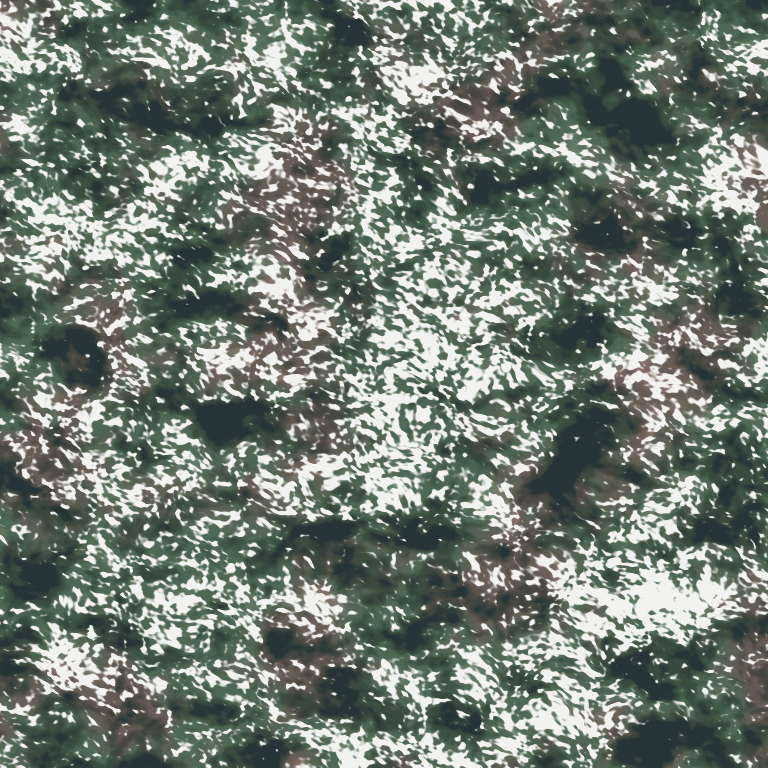
Reproduce this texture procedurally as a three.js fragment shader.

```glsl
// Mossy, stony ground flecked with broken white crust, lit from above.
// Layered gradient noise gives patches, clumps and fine flecks; their weighted
// sums drive the tone of the ground and, through a threshold, the crust.
varying vec2 vUv;

const vec3 HOLLOW = vec3(0.145, 0.205, 0.215);
const vec3 SOIL   = vec3(0.240, 0.290, 0.255);
const vec3 MOSS   = vec3(0.345, 0.395, 0.350);
const vec3 STONE  = vec3(0.450, 0.480, 0.440);
const vec3 CRUST  = vec3(0.950, 0.952, 0.945);
const vec3 BROWN_TINT = vec3(1.17, 0.92, 0.96);
const vec3 GREEN_TINT = vec3(0.88, 1.03, 0.94);

// Sine-free hash: a random vector in -1..1 for each lattice point.
vec2 hashVector(vec2 cell) {
  vec3 h = fract(cell.xyx * vec3(0.1031, 0.1030, 0.0973));
  h += dot(h, h.yzx + 33.33);
  return 2.0 * fract((h.xx + h.yz) * h.zy) - 1.0;
}

float cornerSlope(vec2 cell, vec2 local, vec2 corner) {
  return dot(hashVector(cell + corner), local - corner);
}

// Gradient noise, centred on zero.
float noise(vec2 p) {
  vec2 cell = floor(p);
  vec2 f = p - cell;
  vec2 blend = f * f * f * (f * (f * 6.0 - 15.0) + 10.0);
  float low = mix(cornerSlope(cell, f, vec2(0.0, 0.0)),
                  cornerSlope(cell, f, vec2(1.0, 0.0)), blend.x);
  float high = mix(cornerSlope(cell, f, vec2(0.0, 1.0)),
                   cornerSlope(cell, f, vec2(1.0, 1.0)), blend.x);
  return mix(low, high, blend.y);
}

// Four rotated octaves of noise.
float fbm(vec2 p) {
  float sum = 0.0;
  float weight = 1.0;
  for (int i = 0; i < 4; i++) {
    sum += weight * noise(p);
    p = mat2(1.6, 1.2, -1.2, 1.6) * p + 17.3;
    weight *= 0.55;
  }
  return sum;
}

// Bends the plane so that flecks curl around the clumps.
vec2 warp(vec2 p, float frequency, float amount) {
  return p + amount * vec2(noise(p * frequency + 3.7), noise(p * frequency + 41.2));
}

// Small ragged grains, a little wider than tall and leaning down to the right.
float flecks(vec2 p) {
  vec2 leaning = vec2(p.x, p.y + 0.22 * p.x);
  return noise(leaning * vec2(66.0, 92.0))
       + 0.8 * noise(leaning * vec2(135.0, 175.0) + 9.1);
}

// Ground colour along a ramp from shaded hollow to pale stone.
vec3 groundColor(float tone) {
  vec3 color = mix(HOLLOW, SOIL, smoothstep(0.0, 0.42, tone));
  color = mix(color, MOSS, smoothstep(0.38, 0.85, tone));
  return mix(color, STONE, smoothstep(0.95, 1.5, tone));
}

void main() {
  vec2 p = warp(vUv + 2.3, 16.0, 0.016);
  vec2 clumpScale = vec2(10.0, 12.5);

  // Fields from coarse to fine.
  float patches = noise(p * vec2(3.2, 4.2) + 5.5);
  float clumps = fbm(p * clumpScale);
  float below = fbm((p - vec2(0.004, 0.014)) * clumpScale);
  float relief = clumps - below;
  float grain = flecks(p);
  float mottle = noise(p * 58.0 + 23.0);

  // Ground: dark hollows, green moss and brownish areas.
  float tone = 0.74 + 1.75 * clumps + 0.8 * patches + 0.45 * relief
             + 0.3 * grain + 0.4 * mottle;
  vec3 color = groundColor(tone);
  float hue = noise(p * 6.5 + 31.0) + 0.5 * noise(p * 34.0 + 12.0);
  vec3 tint = mix(GREEN_TINT, BROWN_TINT, smoothstep(-0.12, 0.38, hue));
  color *= mix(vec3(1.0), tint, smoothstep(0.0, 0.6, tone));

  // Crust: settles on raised clumps, broken up by the grains.
  float cover = 0.85 * clumps + 0.85 * patches + 0.5 * relief + 1.15 * grain;
  color = mix(color, CRUST, smoothstep(0.08, 0.44, cover));

  gl_FragColor = vec4(color, 1.0);
}
```
